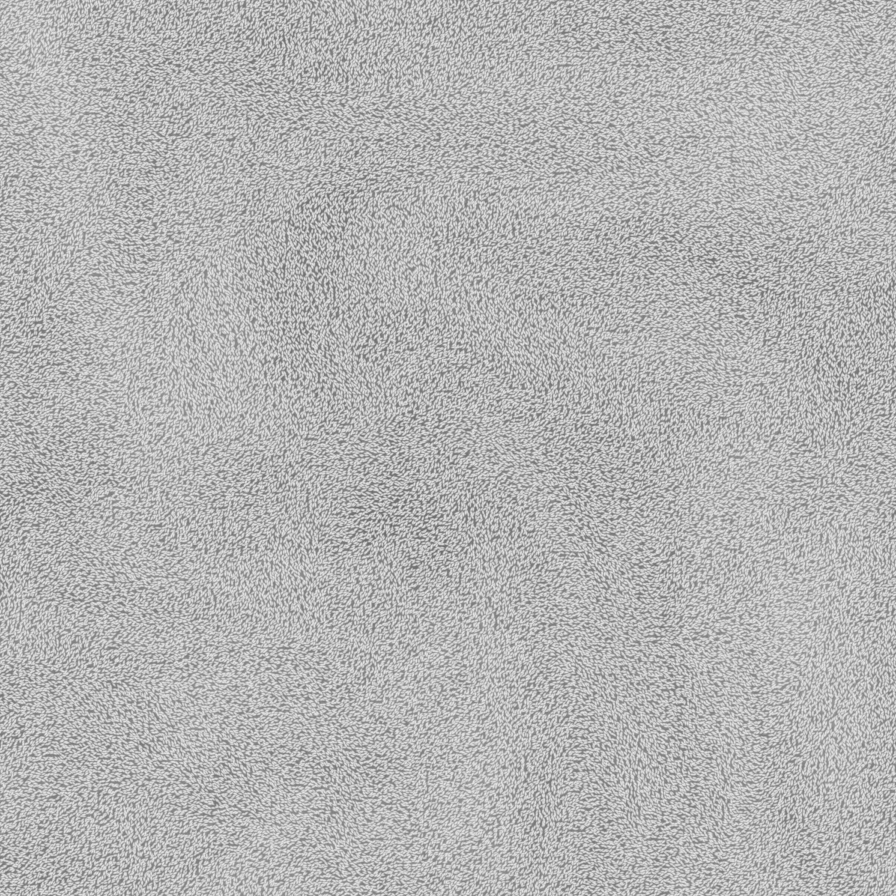
A WebGL 2 fragment shader for this texture:

```glsl
#version 300 es
precision highp float;

uniform vec2 u_resolution;
out vec4 fragColor;

vec3 hash3(vec2 p) {
    vec3 q = fract(p.xyx * vec3(0.1031, 0.1030, 0.0973));
    q += dot(q, q.yxz + 33.33);
    return fract((q.xxy + q.yzz) * q.zyx);
}

// Layered, warped sines: soft irregular patches around zero.
float swell(vec2 p) {
    float sum = 0.0, weight = 0.5;
    for (int i = 0; i < 5; i++) {
        p = mat2(0.8, 0.6, -0.6, 0.8) * p * 1.7 + vec2(3.1, 1.7);
        p += 0.7 * sin(p.yx * 0.9 + float(i));
        sum += weight * sin(p.x) * cos(p.y);
        weight *= 0.75;
    }
    return sum;
}

// Stretched cellular noise: x is the gap depth, y the tint of the nearest hair.
vec2 hairs(vec2 p, float nap) {
    vec2 cell = floor(p);
    float nearest = 9.0, tint = 0.0;
    for (int y = -1; y <= 1; y++) {
        for (int x = -1; x <= 1; x++) {
            vec2 id = cell + vec2(x, y);
            vec3 rnd = hash3(id + 17.0);
            vec2 d = id + rnd.xy - p;
            // Each hair strays a little from the nap
            float angle = nap + 1.5 * (fract(rnd.z * 7.0) - 0.5);
            vec2 along = vec2(cos(angle), sin(angle));
            float dist = length(vec2(dot(d, along) * 0.68,
                                     dot(d, vec2(-along.y, along.x)) * 1.45));
            if (dist < nearest) {
                nearest = dist;
                tint = rnd.z - 0.5;
            }
        }
    }
    return vec2(smoothstep(0.15, 0.8, nearest), tint);
}

void main() {
    vec2 uv = gl_FragCoord.xy / u_resolution.y;

    // Nap direction and broad shading
    float nap = 0.6 + 1.8 * swell(uv * 4.0 + 4.0);
    float cloud = swell(uv * 4.0 + 21.0);

    // Average over the pixel area to smooth the hair edges
    vec2 pile = vec2(0.0);
    for (int y = -1; y <= 1; y++) {
        for (int x = -1; x <= 1; x++) {
            vec2 p = uv + vec2(x, y) / (3.0 * u_resolution.y);
            pile += hairs(p * 300.0, nap) / 9.0;
        }
    }

    float depth = 0.35 * (1.0 - 0.2 * cloud);
    float grey = 0.855 - depth * pile.x + 0.08 * pile.y + 0.005 * cloud;
    fragColor = vec4(vec3(clamp(grey, 0.0, 1.0)), 1.0);
}
```
